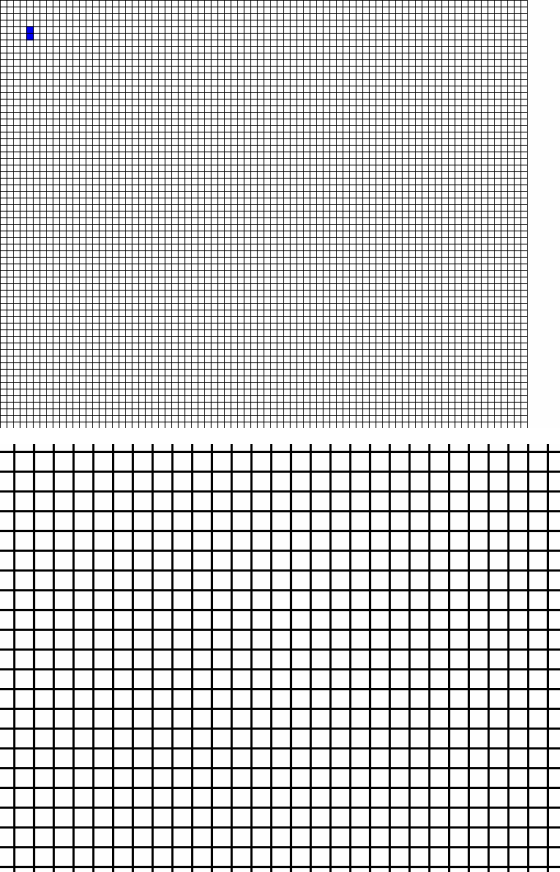
Top: the whole. Bottom: its middle third, enlarged.
This pattern is drawn by a WebGL 2 fragment shader. Its source:

```glsl
#version 300 es
precision highp float;
// A sheet of fine black square ruling, 80 columns wide, with a plain margin
// at the right and two filled cells. Line coverage is integrated exactly over
// each pixel, so the thin rules stay even at any canvas size.
uniform vec2 u_resolution;
out vec4 fragColor;

const float RULE_WIDTH = 0.1107;  // in cells
const float COLUMNS = 80.0;

// Total ruled length from 0 to x, one rule at the start of every cell
float ruledLength(float x) {
    return floor(x) * RULE_WIDTH + min(fract(x), RULE_WIDTH);
}

// Share of the pixel at x that is covered by rules
float ruleCoverage(float x, float pixel) {
    float from = x - 0.5 * pixel;
    return (ruledLength(from + pixel) - ruledLength(from)) / pixel;
}

// Share of the pixel at x that lies between two bounds
float spanCoverage(float x, float pixel, float low, float high) {
    float from = max(x - 0.5 * pixel, low);
    float to = min(x + 0.5 * pixel, high);
    return clamp((to - from) / pixel, 0.0, 1.0);
}

void main() {
    // Cell units: 85 cells fill the width, rows count down from the top
    float pixel = 85.0 / u_resolution.x;
    vec2 cell = vec2(gl_FragCoord.x, u_resolution.y - gl_FragCoord.y) * pixel;

    // Rules in both directions, ending at the last column line
    float sheet = spanCoverage(cell.x, pixel, 0.0, COLUMNS + RULE_WIDTH);
    float upright = min(ruleCoverage(cell.x, pixel), sheet);
    float level = ruleCoverage(cell.y, pixel);
    float ink = upright + (sheet - upright) * level;

    // One column by two rows of filled cells
    float filled = spanCoverage(cell.x, pixel, 4.0, 5.0 + RULE_WIDTH)
                 * spanCoverage(cell.y, pixel, 4.0, 6.0 + RULE_WIDTH);

    vec3 paper = vec3(0.995);
    vec3 blue = vec3(0.0, 0.0, 0.95);
    vec3 color = mix(paper, blue, filled);
    color = mix(color, vec3(0.0), ink);
    fragColor = vec4(color, 1.0);
}
```
